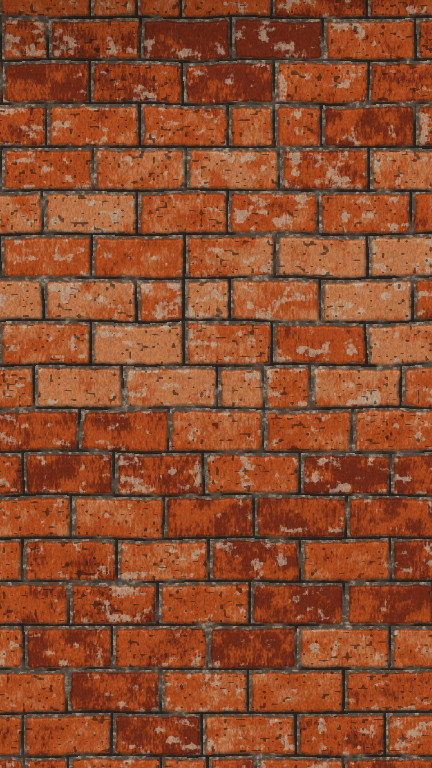
Reproduce this texture procedurally as a WebGL 2 fragment shader.

```glsl
#version 300 es
precision highp float;
uniform vec2 u_resolution;
out vec4 fragColor;

#define ROWS 17.67        // courses down the canvas
#define BRICKS 4.70       // bricks across the canvas
#define TOP_PHASE 0.586   // part of the first course cut off at the top
#define BRICK_LENGTH 2.116 // in course heights
#define GAP 0.066         // half the joint width
#define ROUNDING 0.07
#define RAGGED 0.085
#define JOINT_JITTER 0.05
#define HALF_CHANCE 0.07
#define SHADOW 0.85
#define SCUFFS 0.75
#define GRAIN 0.34

const vec3 ORANGE = vec3(0.66, 0.28, 0.11);
const vec3 TAN = vec3(0.72, 0.45, 0.28);
const vec3 RED = vec3(0.43, 0.16, 0.09);
const vec3 SOOT = vec3(0.12, 0.09, 0.075);
const vec3 MORTAR = vec3(0.43, 0.37, 0.31);
const vec3 LIME = vec3(0.70, 0.62, 0.54);

float hash(vec2 p) {
  return fract(sin(dot(p, vec2(127.1, 311.7))) * 43758.5453);
}

float noise(vec2 p) {
  vec2 i = floor(p), f = fract(p);
  f = f * f * (3.0 - 2.0 * f);
  return mix(mix(hash(i), hash(i + vec2(1, 0)), f.x),
             mix(hash(i + vec2(0, 1)), hash(i + vec2(1, 1)), f.x), f.y);
}

float fbm(vec2 p) {
  float sum = 0.0, amp = 0.5;
  for (int i = 0; i < 4; i++) {
    sum += amp * noise(p);
    p = p * 2.03 + 17.3;
    amp *= 0.5;
  }
  return sum / 0.9375;
}

float roundBox(vec2 p, vec2 halfSize, float r) {
  vec2 q = abs(p) - halfSize + r;
  return length(max(q, 0.0)) + min(max(q.x, q.y), 0.0) - r;
}

float jointShift(float col, float row) {
  return (hash(vec2(col + 3.0, row * 1.7)) - 0.5) * JOINT_JITTER;
}

// Finds the brick at p: xy = position from its centre, zw = half size
vec4 brickAt(vec2 p, out vec2 id) {
  float row = floor(p.y);
  float drift = 0.27 * smoothstep(7.0, 11.5, row);
  float offset = 0.03 + 0.48 * mod(row, 2.0) - drift + 0.08 * (hash(vec2(row, 9.0)) - 0.5);
  float x = p.x / BRICK_LENGTH - offset;
  float col = floor(x);
  col += step(col + 1.0 + jointShift(col + 1.0, row), x) - step(x, col + jointShift(col, row));
  float left = col + jointShift(col, row);
  float right = col + 1.0 + jointShift(col + 1.0, row);
  id = vec2(col, row);
  if (hash(id + 41.0) < HALF_CHANCE) {
    float middle = 0.5 * (left + right);
    if (x < middle) right = middle;
    else { left = middle; id.x += 0.5; }
  }
  vec2 local = vec2((x - 0.5 * (left + right)) * BRICK_LENGTH, p.y - row - 0.5);
  return vec4(local, 0.5 * (right - left) * BRICK_LENGTH, 0.5);
}

vec3 brickColor(vec2 p, vec2 id, float d) {
  float own = hash(id + 7.0);
  float bleached = exp(-pow((id.y - 6.8) / 2.6, 2.0));
  float blotch = fbm(p * vec2(2.2, 3.0) + own * 40.0);
  float streak = fbm(p * vec2(24.0, 9.0));
  float tone = 0.08 + 0.52 * own + 0.34 * bleached + 0.75 * (blotch - 0.5) + 0.55 * (streak - 0.5);
  tone -= 0.14 * smoothstep(4.0, 1.0, id.y);
  vec3 color = mix(RED, ORANGE, smoothstep(0.0, 0.34, tone));
  color = mix(color, TAN, smoothstep(0.38, 0.82, tone));
  // Lime scuffs, dark pits and grain
  float scuff = fbm(p * vec2(3.5, 5.0) + own * 90.0) + 0.25 * (streak - 0.5);
  float wear = 0.68 - 0.12 * hash(id + 23.0) - 0.06 * bleached;
  color = mix(color, LIME, SCUFFS * smoothstep(wear, wear + 0.16, scuff));
  float pits = smoothstep(0.77, 0.9, noise(p * vec2(11.0, 14.0) + 60.0));
  color = mix(color, SOOT, 0.55 * pits * step(0.35, own));
  color *= 1.0 + GRAIN * (fbm(p * vec2(34.0, 20.0)) - 0.5);
  return color * mix(1.0, 0.72, smoothstep(-0.07, 0.0, d));
}

void main() {
  vec2 uv = gl_FragCoord.xy / u_resolution;
  vec2 p = vec2(uv.x * BRICKS * BRICK_LENGTH, (1.0 - uv.y) * ROWS + TOP_PHASE);
  float pixel = ROWS / u_resolution.y;

  // Uneven courses and chipped brick edges
  vec2 bent = p + 0.07 * (vec2(noise(p * 0.9), noise(p * 0.9 + 31.0)) - 0.5);
  vec2 id;
  vec4 brick = brickAt(bent, id);
  vec2 size = brick.zw - GAP;
  float d = roundBox(brick.xy, size, ROUNDING) + RAGGED * (fbm(p * 5.0) - 0.5);

  // Mortar, shaded below and to the right of each brick
  float rough = fbm(p * 13.0);
  vec3 mortar = mix(MORTAR * 0.75, LIME, smoothstep(0.35, 0.95, rough));
  vec2 beyond = brick.xy - size;
  float shade = smoothstep(-0.03, 0.03, max(beyond.x, beyond.y));
  shade *= smoothstep(0.25, 0.5, fbm(p * 1.7 + 12.0) + 0.2 * (rough - 0.5));
  mortar = mix(mortar, SOOT, SHADOW * shade);

  vec3 color = mix(brickColor(p, id, d), mortar, smoothstep(-pixel, pixel, d));
  // Lit upper edge and darker top of the wall
  float lip = smoothstep(0.05, 0.0, abs(d + 0.04)) * step(brick.y, -size.y + 0.12);
  color *= 1.0 + 0.18 * lip;
  color *= mix(0.8, 1.0, smoothstep(0.0, 0.16, 1.0 - uv.y + 0.08 * uv.x));
  fragColor = vec4(color, 1.0);
}
```
